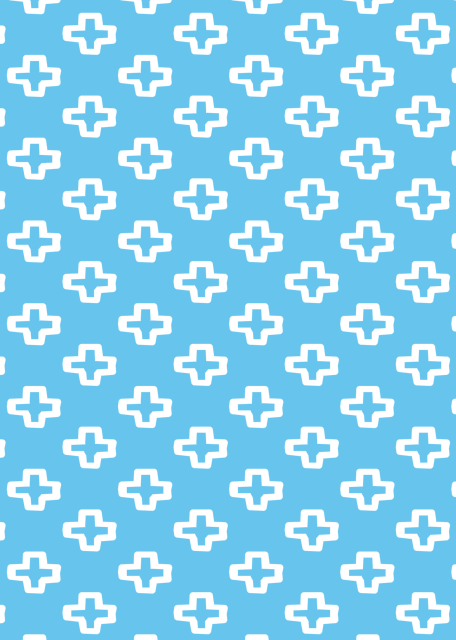
A Shadertoy shader for this pattern:

```glsl
// Staggered rows of hand-drawn white cross outlines on a sky blue ground.

// Signed distance to a closed polygon, negative inside
float polygonDistance(vec2 p, vec2 v[14]) {
    float nearest = dot(p - v[0], p - v[0]);
    float side = 1.0;
    for (int i = 0, j = 13; i < 14; j = i, i++) {
        vec2 edge = v[j] - v[i];
        vec2 w = p - v[i];
        vec2 b = w - edge * clamp(dot(w, edge) / dot(edge, edge), 0.0, 1.0);
        nearest = min(nearest, dot(b, b));
        bvec3 crossing = bvec3(p.y >= v[i].y, p.y < v[j].y, edge.x * w.y > edge.y * w.x);
        if (all(crossing) || all(not(crossing))) side = -side;
    }
    return side * sqrt(nearest);
}

// Uneven cross: soft outer rim with a sharper opening cut out, y down
float crossOutline(vec2 p) {
    vec2 rim[14] = vec2[14](
        vec2(-15, -31), vec2(15, -31), vec2(18, -9), vec2(42, -8), vec2(40, 2),
        vec2(41, 13), vec2(15, 15), vec2(12, 33), vec2(-12, 32), vec2(-16, 11),
        vec2(-43, 8), vec2(-44, 0), vec2(-43, -8), vec2(-16, -9));
    vec2 opening[14] = vec2[14](
        vec2(-7, -25), vec2(7, -25), vec2(8, -5), vec2(31, -4), vec2(31, 7),
        vec2(12, 8), vec2(6, 15), vec2(6, 27), vec2(-5, 27), vec2(-6, 15),
        vec2(-11, 6), vec2(-33, 6), vec2(-33, -3), vec2(-8, -4));
    return max(polygonDistance(p, rim) - 6.0, 1.0 - polygonDistance(p, opening));
}

// Position relative to the centre of the nearest repeat
vec2 repeatAround(vec2 p, vec2 centre) {
    vec2 period = vec2(200.7, 149.5);
    return mod(p - centre + 0.5 * period, period) - 0.5 * period;
}

void mainImage(out vec4 fragColor, in vec2 fragCoord) {
    // The canvas is 1156 units high, measured down from the top
    float pixel = 1156.0 / iResolution.y;
    vec2 p = vec2(fragCoord.x, iResolution.y - fragCoord.y) * pixel;

    // Two interleaved grids make the half-drop layout
    vec2 centre = vec2(463.8, 435.2);
    float d = crossOutline(repeatAround(p, centre));
    d = min(d, crossOutline(repeatAround(p, centre + vec2(100.4, 73.4))));

    float ink = smoothstep(0.75, -0.75, d / pixel);
    fragColor = vec4(mix(vec3(0.40, 0.77, 0.93), vec3(1.0), ink), 1.0);
}
```
